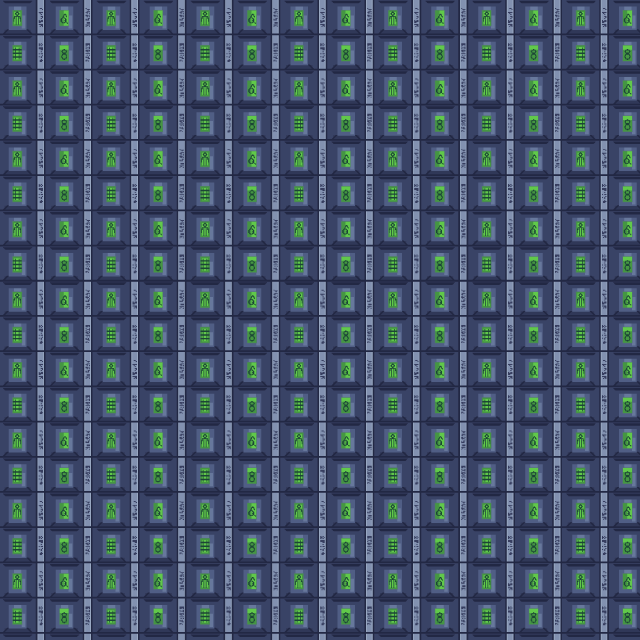
A WebGL 1 fragment shader for this pattern:

```glsl
precision highp float;

uniform vec2 u_resolution;

const vec2 REPEATS = vec2(13.633, 18.18);   // cells across and down
const vec2 CELL = vec2(64.0, 48.0);         // art units in one cell
const vec2 NICHE_CENTER = vec2(24.0, 25.0);
const vec2 NICHE_HALF = vec2(12.0, 16.0);
const vec2 PLAQUE_CENTER = vec2(23.5, 24.7);
const vec2 PLAQUE_HALF = vec2(6.0, 10.5);
const vec2 STRIP_SPAN = vec2(51.0, 60.0);
const vec2 MARK_ORIGIN = vec2(52.7, 11.0);
const vec2 MARK_SIZE = vec2(6.0, 27.0);
const float MARK_DENSITY = 0.56;
const int SAMPLES = 4;                      // per axis

const vec3 GROOVE = vec3(0.135, 0.155, 0.265);
const vec3 WALL = vec3(0.225, 0.262, 0.400);
const vec3 WALL_SHADE = vec3(0.190, 0.218, 0.345);
const vec3 NICHE = vec3(0.315, 0.370, 0.520);
const vec3 NICHE_LIGHT = vec3(0.405, 0.470, 0.610);
const vec3 STRIP = vec3(0.510, 0.570, 0.690);
const vec3 STRIP_EDGE = vec3(0.600, 0.660, 0.760);
const vec3 MARK = vec3(0.215, 0.245, 0.375);
const vec3 GREEN = vec3(0.270, 0.590, 0.260);
const vec3 GREEN_LIGHT = vec3(0.380, 0.790, 0.290);
const vec3 GREEN_EDGE = vec3(0.310, 0.470, 0.430);
const vec3 INK = vec3(0.110, 0.270, 0.210);

float hash(vec2 p) {
  return fract(sin(dot(p, vec2(127.1, 311.7))) * 43758.5453);
}

float box(vec2 p, vec2 halfSize) {
  vec2 inside = step(abs(p), halfSize);
  return inside.x * inside.y;
}

float ring(vec2 p, vec2 radius, float width) {
  float d = (length(p / radius) - 1.0) * min(radius.x, radius.y);
  return step(abs(d), width * 0.5);
}

float stroke(vec2 p, vec2 a, vec2 b, float width) {
  vec2 ab = b - a;
  float t = clamp(dot(p - a, ab) / dot(ab, ab), 0.0, 1.0);
  return step(length(p - a - ab * t), width * 0.5);
}

// Four small relics, chosen by column and row parity
float relic(vec2 q, vec2 parity) {
  vec2 m = vec2(abs(q.x), q.y);
  float ink;
  if (parity.y < 0.5 && parity.x < 0.5) {
    ink = ring(q - vec2(0.0, -6.0), vec2(2.2, 2.0), 1.3);
    ink = max(ink, stroke(m, vec2(0.0, -3.0), vec2(3.6, -2.0), 1.3));
    ink = max(ink, stroke(m, vec2(3.8, -2.0), vec2(4.4, 4.0), 1.2));
    ink = max(ink, stroke(m, vec2(1.4, -2.0), vec2(1.8, 8.0), 1.2));
  } else if (parity.y < 0.5) {
    ink = ring(q - vec2(-1.0, 3.0), vec2(3.2, 3.5), 1.4);
    ink = max(ink, stroke(q, vec2(-3.0, 1.0), vec2(1.0, -6.0), 1.4));
    ink = max(ink, stroke(q, vec2(1.0, -6.0), vec2(3.2, -2.0), 1.3));
    ink = max(ink, stroke(q, vec2(0.0, 3.0), vec2(4.6, 7.5), 1.3));
  } else if (parity.x < 0.5) {
    float rung = step(abs(mod(q.y + 2.5, 5.0) - 2.5), 0.75);
    ink = rung * box(q, vec2(5.5, 6.5));
    ink = max(ink, box(m - vec2(2.3, 0.0), vec2(0.7, 8.0)));
  } else {
    ink = ring(q - vec2(0.0, -2.5), vec2(2.8, 2.4), 1.3);
    ink = max(ink, ring(q - vec2(0.0, 4.5), vec2(3.2, 3.4), 1.3));
    ink = max(ink, box(q - vec2(0.0, 1.0), vec2(2.0, 0.8)));
  }
  return ink;
}

vec3 plaque(vec2 q, vec2 parity) {
  float lit = step(abs(q.x), 4.2) * step(abs(q.y), 8.5);
  if (parity.x > 0.5) lit = parity.y < 0.5 ? step(-0.5, q.x) : step(q.y, -5.0);
  vec3 color = mix(GREEN, GREEN_LIGHT, lit);
  return mix(color, INK, relic(floor(q) + 0.5, parity));
}

// Abstract chips stacked down the pale strip
float chips(vec2 p, vec2 parity) {
  vec2 q = (p - MARK_ORIGIN) / MARK_SIZE;
  float groups = parity.x > 0.5 ? 6.0 : 5.0;
  vec2 grid = floor(q * vec2(4.0, groups * 4.0));
  float gap = step(2.5, mod(grid.y, 4.0));
  float chip = step(hash(grid + parity * 37.0 + 5.0), MARK_DENSITY);
  return chip * (1.0 - gap) * box(q - 0.5, vec2(0.5));
}

vec3 scene(vec2 uv) {
  vec2 tiled = vec2(uv.x, 1.0 - uv.y) * REPEATS;
  vec2 parity = mod(floor(tiled), 2.0);
  vec2 p = fract(tiled) * CELL;
  float side = abs(p.x - NICHE_CENTER.x);

  // Wall, bevelled corners and upper lip
  vec3 color = mix(WALL, WALL_SHADE, step(side, 18.0) * step(40.5, p.y));
  float corner = step(abs(side - p.y + 27.0), 1.5) * step(40.0, p.y);
  float lip = step(p.y, 4.5) * step(1.0, p.y) * step(side, 21.0 - floor(p.y));
  color = mix(color, GROOVE, max(corner, lip));

  // Niche with its lighter tab and plaque
  vec2 n = p - NICHE_CENTER;
  color = mix(color, NICHE, box(n, NICHE_HALF));
  color = mix(color, NICHE_LIGHT, box(n - vec2(0.0, -11.0), vec2(5.0)));
  color = mix(color, NICHE_LIGHT, box(n - vec2(8.0, 5.0), vec2(2.5, 9.0)));
  vec2 q = p - PLAQUE_CENTER;
  color = mix(color, GREEN_EDGE, box(q, PLAQUE_HALF + 0.7));
  color = mix(color, plaque(q, parity), box(q, PLAQUE_HALF));

  // Pale strip between dark grooves
  float mid = dot(STRIP_SPAN, vec2(0.5));
  float halfWidth = 0.5 * (STRIP_SPAN.y - STRIP_SPAN.x);
  float across = abs(p.x - mid);
  color = mix(color, GROOVE, step(across, halfWidth + 2.2));
  vec3 strip = mix(STRIP, STRIP_EDGE, step(halfWidth - 1.2, across));
  strip = mix(strip, MARK, chips(p, parity));
  color = mix(color, strip, step(across, halfWidth));
  return mix(color, GROOVE, step(45.6, p.y));
}

void main() {
  vec3 sum = vec3(0.0);
  for (int i = 0; i < SAMPLES; i++) {
    for (int j = 0; j < SAMPLES; j++) {
      vec2 offset = (vec2(float(i), float(j)) + 0.5) / float(SAMPLES) - 0.5;
      sum += scene((gl_FragCoord.xy + offset) / u_resolution);
    }
  }
  gl_FragColor = vec4(sum / float(SAMPLES * SAMPLES), 1.0);
}
```
